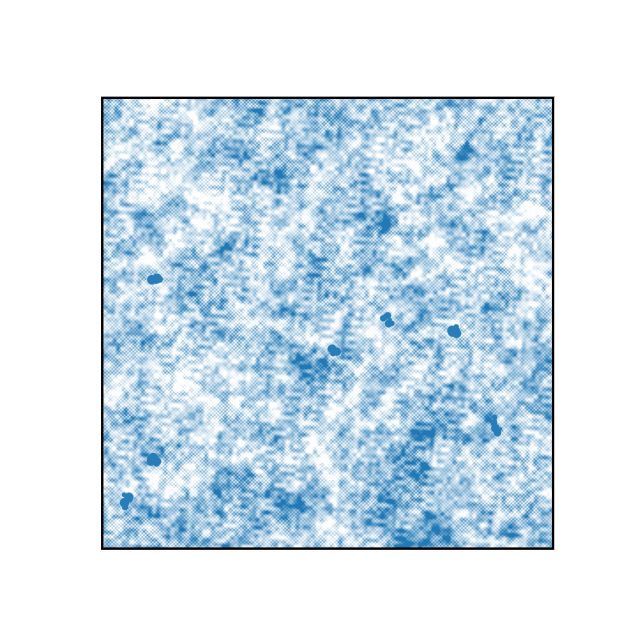
Reproduce this texture procedurally as a three.js fragment shader.

```glsl
// A square plot of clustered blue speckle, thinly framed in black on white.
// Rotated value noise sets the ink coverage, a fine diagonal lattice gives it
// a dotted weave, and a few random walks of discs form the solid clumps.

varying vec2 vUv;

const vec3 PAPER = vec3(1.0);
const vec3 INK = vec3(0.12, 0.465, 0.705);
const vec3 FRAME = vec3(0.0);

const vec2 PLOT_CENTRE = vec2(0.512, 0.495);
const float PLOT_HALF = 0.3522;
const float FRAME_WIDTH = 0.0037;
const float EDGE = 0.0009;          // softness of the frame edge

const int OCTAVES = 5;
const float COARSEST = 0.1;         // cell size of the first octave
const float OCTAVE_GAIN = 1.2;      // above 1: fine grain dominates
const float NOISE_DEVIATION = 0.43; // spread of one octave
const float COVERAGE = 0.35;        // mean ink coverage
const float CONTRAST = 0.215;
const float DARK_TAIL = 0.02;       // pushes the peaks to solid ink

const float SITE = 0.00276;         // lattice spacing
const float WEAVE = 0.24;           // strength of the lattice

const int CLUMPS = 7;
const int DISCS = 6;
const float DISC_RADIUS = 0.0068;
const float DISC_STEP = 0.017;
const float DISC_SOFTNESS = 0.0015;

const float PI = 3.14159;

float hash(vec2 p) {
  return fract(sin(dot(p, vec2(127.1, 311.7))) * 43758.5453);
}

vec2 hash2(vec2 p) {
  return vec2(hash(p), hash(p + 57.3));
}

// Smooth value noise from -1 to 1
float valueNoise(vec2 p) {
  vec2 cell = floor(p);
  vec2 f = fract(p);
  f = f * f * (3.0 - 2.0 * f);
  float low = mix(hash(cell), hash(cell + vec2(1.0, 0.0)), f.x);
  float high = mix(hash(cell + vec2(0.0, 1.0)), hash(cell + 1.0), f.x);
  return 2.0 * mix(low, high, f.y) - 1.0;
}

// Sum of rotated octaves, scaled to unit deviation
float speckle(vec2 p) {
  mat2 turn = mat2(0.8, 0.6, -0.6, 0.8);
  float sum = 0.0;
  float power = 0.0;
  float weight = 1.0;
  p /= COARSEST;
  for (int i = 0; i < OCTAVES; i++) {
    p = turn * p + 13.7;
    sum += weight * valueNoise(p);
    power += weight * weight;
    weight *= OCTAVE_GAIN;
    p *= 2.0;
  }
  return sum / (sqrt(power) * NOISE_DEVIATION);
}

// Checkered dots, strongest in the middle tones
float weave(vec2 p, float tone) {
  vec2 wave = cos(PI * p / SITE);
  float strength = 0.25 + 3.0 * tone * (1.0 - tone);
  float patchiness = 0.8 + 0.4 * valueNoise(p / 0.035 + 91.0);
  return WEAVE * strength * patchiness * wave.x * wave.y;
}

// Solid clumps: short random walks of overlapping discs
float clumps(vec2 p) {
  float nearest = 1.0;
  for (int i = 0; i < CLUMPS; i++) {
    vec2 seed = vec2(float(i) + 3.0, 8.0);
    vec2 centre = (2.0 * hash2(seed) - 1.0) * 0.92 * PLOT_HALF;
    for (int j = 0; j < DISCS; j++) {
      vec2 discSeed = seed + vec2(0.0, float(j) + 1.0);
      float radius = DISC_RADIUS * (0.5 + 0.7 * hash(discSeed + 21.0));
      nearest = min(nearest, length(p - centre) - radius);
      centre += (hash2(discSeed) - 0.5) * DISC_STEP;
    }
  }
  return 1.0 - smoothstep(-DISC_SOFTNESS, DISC_SOFTNESS, nearest);
}

void main() {
  vec2 p = vUv - PLOT_CENTRE;
  float border = max(abs(p.x), abs(p.y)) - PLOT_HALF;

  // Ink coverage
  float grain = speckle(p + 2.0);
  float tone = COVERAGE + CONTRAST * grain + DARK_TAIL * grain * grain;
  tone = clamp(tone, 0.0, 1.0);
  float ink = clamp(tone + weave(p, tone), 0.0, 1.0);
  ink = max(ink, 0.96 * clumps(p));
  ink *= 1.0 - smoothstep(-EDGE, EDGE, border);

  // Frame over the plot
  float line = abs(border) - 0.5 * FRAME_WIDTH;
  float frame = 1.0 - smoothstep(-EDGE, EDGE, line);

  vec3 colour = mix(PAPER, INK, ink);
  gl_FragColor = vec4(mix(colour, FRAME, frame), 1.0);
}
```
